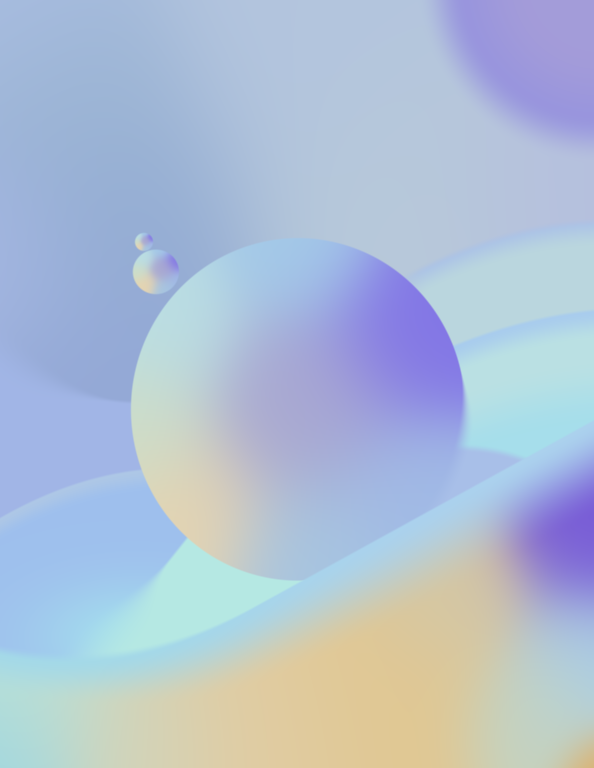
This background is drawn by a Shadertoy shader. Its source:

```glsl
// Pastel still life: a glossy sphere with two small balls rests among soft waves.
// Each surface blends Gaussian colour lights; curves and circles cut the layers,
// which are painted from back to front in units of the canvas height.

#define ASPECT 0.7734
#define EDGE 0.0015
#define SPHERE_AT vec2(0.388, 0.467)
#define SPHERE_SIZE vec2(0.2175, 0.223)
#define BALL_AT vec2(0.203, 0.646)
#define BEAD_AT vec2(0.1875, 0.685)
#define DISC_AT vec2(0.781, 1.026)
#define LILAC vec3(0.66, 0.75, 0.91)
#define MINT vec3(0.71, 0.91, 0.89)
#define SAND vec3(0.88, 0.79, 0.60)

// Coverage of a shape whose inside has a positive distance
float cover(float dist, float soft) { return smoothstep(-soft, soft, dist); }

// Adds one coloured light to a weighted sum (rgb = colour, a = weight)
void light(inout vec4 sum, vec2 p, vec2 at, float size, vec3 colour) {
    vec2 d = (p - at) / size;
    sum += vec4(colour, 1.0) * exp(-dot(d, d));
}

vec3 blend(vec4 sum) { return sum.rgb / sum.a; }

float smoothMax(float a, float b, float k) {
    float h = max(k - abs(a - b), 0.0) / k;
    return max(a, b) + h * h * k * 0.25;
}

// Iridescent skin of a ball, q spans the unit disc
vec3 ballSkin(vec2 q) {
    vec4 s = vec4(0.66, 0.69, 0.83, 1.0) * 0.001;
    light(s, q, vec2(0.0, 0.98), 0.42, vec3(0.64, 0.79, 0.91));
    light(s, q, vec2(0.76, 0.48), 0.50, vec3(0.51, 0.46, 0.90));
    light(s, q, vec2(-0.82, 0.50), 0.42, vec3(0.73, 0.87, 0.89));
    light(s, q, vec2(-0.98, -0.10), 0.40, vec3(0.80, 0.87, 0.79));
    light(s, q, vec2(-0.68, -0.65), 0.45, vec3(0.90, 0.83, 0.69));
    light(s, q, vec2(0.08, -0.90), 0.45, vec3(0.65, 0.77, 0.88));
    light(s, q, vec2(0.75, -0.52), 0.45, vec3(0.63, 0.73, 0.90));
    light(s, q, vec2(0.0, 0.0), 0.50, vec3(0.66, 0.66, 0.82));
    return blend(s);
}

void paintBall(inout vec3 col, vec2 p, vec2 at, vec2 size, vec2 turn, float haze) {
    vec2 q = (p - at) / size;
    float soft = EDGE + haze * smoothstep(0.75, 1.0, dot(q, vec2(0.88, -0.47)));
    col = mix(col, ballSkin(q + turn), cover((1.0 - length(q)) * size.y, soft));
}

// Hazy backdrop with a deep fold on the left and a blurred disc
vec3 backdrop(vec2 p) {
    vec4 s = vec4(0.65, 0.74, 0.86, 1.0) * 0.001;
    light(s, p, vec2(0.0, 1.0), 0.14, vec3(0.66, 0.74, 0.88));
    light(s, p, vec2(0.09, 0.87), 0.13, vec3(0.61, 0.71, 0.83));
    light(s, p, vec2(0.16, 0.73), 0.15, vec3(0.57, 0.67, 0.82));
    light(s, p, vec2(0.15, 0.50), 0.15, vec3(0.58, 0.66, 0.84));
    light(s, p, vec2(-0.02, 0.68), 0.13, vec3(0.65, 0.72, 0.89));
    light(s, p, vec2(0.39, 0.92), 0.18, vec3(0.70, 0.77, 0.87));
    light(s, p, vec2(0.52, 0.74), 0.17, vec3(0.72, 0.79, 0.85));
    light(s, p, vec2(0.74, 0.75), 0.15, vec3(0.71, 0.75, 0.87));
    vec3 col = blend(s);
    float foldSoft = mix(0.03, 0.003, smoothstep(0.0, 0.15, p.x));
    float fold = cover(length(p - vec2(0.182, 0.740)) - 0.264, foldSoft);
    fold *= 1.0 - smoothstep(0.52, 0.64, p.y);
    col = mix(col, vec3(0.63, 0.71, 0.90), fold);
    float disc = 0.208 - length(p - DISC_AT);
    vec3 discColour = mix(vec3(0.59, 0.58, 0.87), vec3(0.64, 0.61, 0.85), smoothstep(0.0, 0.12, disc));
    return mix(col, discColour, cover(disc, 0.032));
}

// Bands on the right, pillow and petal on the left
void paintMiddle(inout vec3 col, vec2 p) {
    float u = ASPECT - p.x;
    float right = smoothstep(0.50, 0.56, p.x);
    float upper = 0.711 - 0.047 * u - 1.006 * u * u - p.y;
    vec3 upperColour = mix(LILAC, vec3(0.73, 0.84, 0.87), smoothstep(-0.01, 0.035, upper));
    col = mix(col, upperColour, right * cover(upper, 0.006));
    float lower = 0.596 - 0.099 * u - 0.845 * u * u - p.y;
    vec3 lowerColour = mix(vec3(0.66, 0.80, 0.93), vec3(0.73, 0.88, 0.89), smoothstep(0.0, 0.04, lower));
    lowerColour = mix(lowerColour, vec3(0.65, 0.87, 0.92), smoothstep(0.06, 0.15, lower));
    col = mix(col, lowerColour, right * cover(lower, 0.003));
    float ledge = 0.417 - 2.2 * (p.x - 0.6) * (p.x - 0.6) - p.y;
    col = mix(col, LILAC, right * cover(ledge, 0.006));

    float pillow = 0.3255 + 0.575 * p.x - 1.27 * p.x * p.x - p.y;
    vec3 pillowColour = mix(vec3(0.68, 0.78, 0.90), vec3(0.62, 0.75, 0.93), smoothstep(0.0, 0.03, pillow));
    vec2 glow = (p - vec2(0.18, 0.17)) / vec2(0.13, 0.07);
    pillowColour = mix(pillowColour, vec3(0.64, 0.87, 0.93), exp(-dot(glow, glow)));
    col = mix(col, pillowColour, (1.0 - right) * cover(pillow, 0.002));
    float petal = p.x - 0.169 - 0.8 * (p.y - 0.206);
    float petalSoft = mix(0.05, 0.003, smoothstep(0.17, 0.27, p.y));
    col = mix(col, MINT, (1.0 - right) * cover(petal, petalSoft) * cover(0.34 - p.y, 0.02));
}

// Large front wave: a pale crest that melts into sand and violet
void paintWave(inout vec3 col, vec2 p) {
    float depth = smoothMax(0.0273 + 0.55 * p.x, 0.1536 - 0.2 * p.x, 0.12) - p.y;
    vec4 s = vec4(SAND, 1.0) * 0.001;
    light(s, p, vec2(0.0, 0.0), 0.09, vec3(0.62, 0.84, 0.88));
    light(s, p, vec2(0.04, 0.10), 0.10, vec3(0.72, 0.88, 0.85));
    light(s, p, vec2(0.17, 0.05), 0.11, vec3(0.82, 0.83, 0.73));
    light(s, p, vec2(0.33, 0.07), 0.13, vec3(0.88, 0.80, 0.64));
    light(s, p, vec2(0.50, 0.11), 0.14, vec3(0.88, 0.78, 0.57));
    light(s, p, vec2(0.58, 0.23), 0.09, vec3(0.82, 0.78, 0.66));
    light(s, p, vec2(0.78, 0.31), 0.10, vec3(0.47, 0.36, 0.84));
    light(s, p, vec2(0.77, 0.14), 0.09, vec3(0.67, 0.81, 0.90));
    light(s, p, vec2(0.70, 0.06), 0.08, vec3(0.76, 0.83, 0.77));
    light(s, p, vec2(0.79, -0.01), 0.05, vec3(0.89, 0.67, 0.36));
    vec3 crest = mix(vec3(0.64, 0.85, 0.91), vec3(0.67, 0.82, 0.93), smoothstep(0.1, 0.6, p.x));
    float reach = mix(0.06, 0.125, smoothstep(0.05, 0.5, p.x));
    vec3 wave = mix(crest, blend(s), smoothstep(0.0, reach, depth));
    col = mix(col, wave, cover(depth, mix(0.008, 0.002, smoothstep(0.1, 0.35, p.x))));
}

void mainImage(out vec4 fragColor, in vec2 fragCoord) {
    vec2 p = fragCoord / iResolution.xy * vec2(ASPECT, 1.0);
    vec3 col = backdrop(p);
    paintMiddle(col, p);
    paintBall(col, p, BEAD_AT, vec2(0.0117), vec2(-0.15, -0.1), 0.0);
    paintBall(col, p, BALL_AT, vec2(0.030, 0.029), vec2(-0.25, -0.1), 0.0);
    paintBall(col, p, SPHERE_AT, SPHERE_SIZE, vec2(0.0), 0.012);
    paintWave(col, p);
    fragColor = vec4(col, 1.0);
}
```
